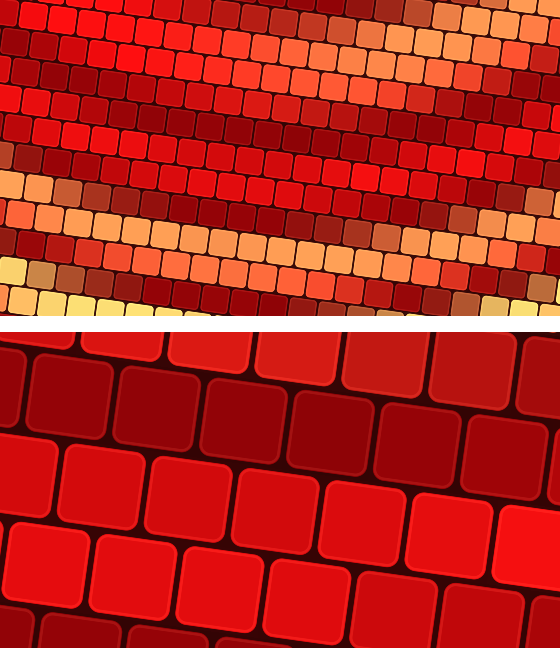
Top, the full canvas; bottom, a detail of the centre.
Reproduce this background procedurally as a Shadertoy shader.

```glsl
const float TILT = 0.1396;                    // slope of the rows, radians
const vec2 PITCH = vec2(0.0926, 0.0898);      // tile spacing along and across rows
const vec2 GRID_SHIFT = vec2(0.02, -0.242);   // grid phase, in cells
const float GAP = 0.0060;
const float CORNER = 0.0125;
const vec2 RING_CENTRE = vec2(0.106, 1.773);  // bands are arcs around this point
const float RING_START = 1.713;
const float RING_WIDTH = 0.271;
const vec3 GROUT = vec3(0.17, 0.015, 0.015);

float hash21(vec2 p) {
    vec3 q = fract(vec3(p.xyx) * 0.1031);
    q += dot(q, q.yzx + 33.33);
    return fract((q.x + q.y) * q.z);
}

float roundedBox(vec2 p, vec2 halfSize, float radius) {
    vec2 d = abs(p) - halfSize + radius;
    return length(max(d, 0.0)) + min(max(d.x, d.y), 0.0) - radius;
}

// Strength of the orange and yellow tint in each band
float bandWarmth(float band, float x) {
    if (band < 0.0) return 0.55 * smoothstep(-0.54, 0.5, x);
    if (band < 1.0) return 0.0;
    return band < 2.0 ? 0.57 : 0.83;
}

// Each band runs from dark through warm to red, then back to dark
vec3 bandColor(vec2 p) {
    float phase = (distance(p, RING_CENTRE) - RING_START) / RING_WIDTH;
    phase = max(phase, 0.0) + min(phase, 0.0) / 1.6;
    float band = floor(phase);
    float f = phase - band;

    float wave = 0.5 - 0.5 * cos(6.2832 * f);
    float gain = band == 0.0 ? 0.88 : 1.5;
    float light = min(0.57 + 0.43 * gain * wave, 1.0);

    float bump = smoothstep(-0.1, 0.35, f) * (1.0 - smoothstep(0.4, 1.0, f));
    float warm = 0.02 + 0.04 * wave + bandWarmth(band, p.x) * bump;
    return light * vec3(1.0, warm, 0.035 + 0.48 * warm);
}

void mainImage(out vec4 fragColor, in vec2 fragCoord) {
    vec2 p = (fragCoord - 0.5 * iResolution.xy) / iResolution.y;
    float pixel = 1.0 / iResolution.y;

    // Tilted running bond: odd rows slide by half a tile
    vec2 along = vec2(cos(TILT), -sin(TILT));
    vec2 across = vec2(sin(TILT), cos(TILT));
    vec2 grid = vec2(dot(p, along), dot(p, across)) / PITCH + GRID_SHIFT;
    float row = floor(grid.y);
    grid.x += 0.5 * mod(row, 2.0);
    vec2 cell = floor(grid);
    vec2 local = (grid - cell - 0.5) * PITCH;

    // One flat color per tile, taken at its centre
    vec2 centre = p - local.x * along - local.y * across;
    vec3 tile = bandColor(centre);
    tile *= 0.98 + 0.04 * hash21(cell);

    // Thin lighter rim just inside the edge
    float d = roundedBox(local, 0.5 * (PITCH - GAP), CORNER);
    float rim = 1.0 - smoothstep(0.0008, 0.0008 + pixel, abs(d + 0.0022));
    tile += rim * vec3(0.08, 0.06, 0.045);

    float cover = 1.0 - smoothstep(-0.5 * pixel, 0.5 * pixel, d);
    vec3 color = mix(GROUT + 0.05 * tile, tile, cover);
    fragColor = vec4(clamp(color, 0.0, 1.0), 1.0);
}
```
